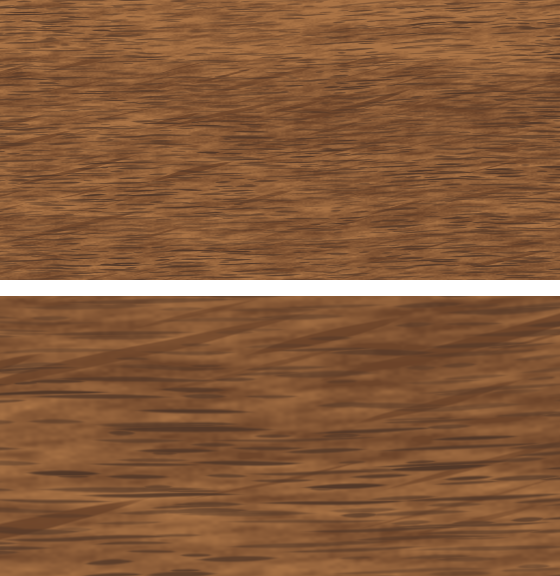
Top, the full canvas; bottom, a detail of the centre.
This texture is drawn by a WebGL 1 fragment shader. Its source:

```glsl
precision highp float;
// Oiled oak veneer: stretched value noise gives the horizontal fibres,
// scattered tapered strokes give the dark pores, and the same strokes in
// sheared coordinates give the slanting ray flecks.

uniform vec2 u_resolution;

const vec3 FIBRE_DARK  = vec3(0.468, 0.300, 0.183);
const vec3 FIBRE_LIGHT = vec3(0.660, 0.448, 0.270);
const vec3 FLECK_COLOR = vec3(0.420, 0.262, 0.160);
const vec3 PORE_COLOR  = vec3(0.310, 0.212, 0.155);

const float FLECK_SLOPE    = 0.25;
const float PORE_SLOPE     = 0.03;
const float FLECK_STRENGTH = 0.88;
const float PORE_STRENGTH  = 0.95;
const float PLAIN_EDGE     = 0.79;  // height where the fleckless strip begins
const float MIN_SOFTNESS   = 0.0018;

float hash(vec2 p) {
  return fract(sin(dot(p, vec2(127.1, 311.7))) * 43758.5453);
}

float noise(vec2 p) {
  vec2 i = floor(p);
  vec2 f = fract(p);
  f = f * f * (3.0 - 2.0 * f);
  float low  = mix(hash(i), hash(i + vec2(1.0, 0.0)), f.x);
  float high = mix(hash(i + vec2(0.0, 1.0)), hash(i + vec2(1.0, 1.0)), f.x);
  return mix(low, high, f.y);
}

// Coverage of randomly placed strokes, one candidate per grid cell.
float strokes(vec2 p, vec2 cell, float halfWidth, float density, float seed) {
  float soft = max(0.65 / u_resolution.y, MIN_SOFTNESS);
  vec2 home = floor(p / cell);
  float cover = 0.0;
  for (int j = -1; j <= 1; j++) {
    for (int i = -1; i <= 1; i++) {
      vec2 id = home + vec2(float(i), float(j));
      vec2 key = id + seed;
      vec2 jitter = vec2(hash(key), hash(key + 17.3));
      float size = hash(key + 41.9);
      float present = step(hash(key + 73.7), density);
      vec2 d = p - (id + jitter) * cell;
      float along = abs(d.x) / (cell.x * mix(0.2, 0.6, size));
      float width = halfWidth * mix(0.6, 1.25, hash(key + 97.1));
      float edge = abs(d.y) - width * (1.0 - along * along);
      float ink = 1.0 - smoothstep(-soft, soft, edge);
      ink *= 1.0 - smoothstep(0.7, 1.1, along);
      cover = max(cover, present * ink * mix(0.6, 1.0, hash(key + 59.3)));
    }
  }
  return cover;
}

// Lightness of the fibres, from broad bands down to fine grain.
float fibreTone(vec2 p, float plain) {
  vec2 leaning = vec2(p.x, p.y - 0.10 * p.x);
  float tone = 0.57;
  tone += 0.50 * (noise(p * vec2(0.7, 9.0) + 3.0) - 0.5);
  tone += 0.60 * (noise(leaning * vec2(6.0, 45.0) + 11.0) - 0.5);
  tone += 0.70 * (noise(p * vec2(9.0, 95.0) + 29.0) - 0.5);
  tone += 0.60 * (noise(leaning * vec2(30.0, 165.0) + 53.0) - 0.5);
  tone += 0.25 * (noise(p * vec2(130.0, 230.0) + 71.0) - 0.5);
  float duskyBand = smoothstep(0.42, 0.66, p.y) * (1.0 - plain);
  return clamp(tone + 0.14 * plain - 0.14 * duskyBand, -0.2, 1.05);
}

void main() {
  vec2 p = gl_FragCoord.xy / u_resolution.y;

  // Gentle drift so that no line runs perfectly straight
  vec2 grain = p;
  grain.y += 0.020 * (noise(p * vec2(1.8, 4.0)) - 0.5);
  grain.y += 0.006 * (noise(p * vec2(11.0, 22.0) + 7.0) - 0.5);
  float plain = smoothstep(PLAIN_EDGE - 0.008, PLAIN_EDGE + 0.008, grain.y);

  vec3 color = mix(FIBRE_DARK, FIBRE_LIGHT, fibreTone(grain, plain));

  // Ray flecks: a few broad ones among slim ones
  vec2 slanted = vec2(grain.x, grain.y - FLECK_SLOPE * grain.x);
  float fleck = strokes(slanted, vec2(0.42, 0.10), 0.0072, 0.55, 5.0);
  float slim = strokes(slanted, vec2(0.24, 0.05), 0.0032, 0.40, 131.0);
  fleck = max(fleck, 0.8 * slim) * (1.0 - plain);
  color = mix(color, FLECK_COLOR, FLECK_STRENGTH * fleck);

  // Pores: long and short dashes, gathered in loose bands
  vec2 tilted = vec2(grain.x, grain.y - PORE_SLOPE * grain.x);
  float longPores = strokes(tilted, vec2(0.19, 0.0125), 0.0028, 0.70, 211.0);
  float shortPores = strokes(tilted, vec2(0.08, 0.011), 0.0024, 0.45, 307.0);
  float gathering = mix(0.45, 1.2, noise(grain * vec2(2.5, 20.0) + 83.0));
  float pore = min(max(longPores, 0.85 * shortPores) * gathering, 1.0);
  color = mix(color, PORE_COLOR, PORE_STRENGTH * pore);

  gl_FragColor = vec4(color, 1.0);
}
```
